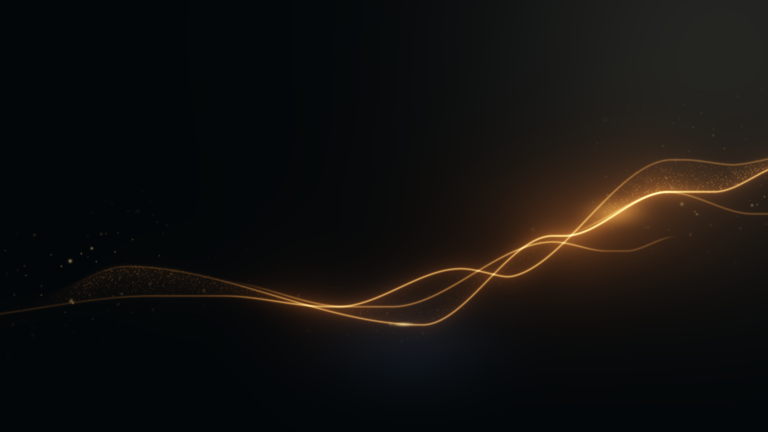
A WebGL 1 fragment shader for this background:

```glsl
precision highp float;
// Glowing amber strands weaving across a near-black backdrop, with dust and sparks.
// Each strand is a height over x built from eased rises and falls; light falls off
// with distance to it, and hashed grids scatter grains around the ribbon.
uniform vec2 u_resolution;

const vec3 NIGHT = vec3(0.012, 0.025, 0.033);
const vec3 HAZE = vec3(0.135, 0.125, 0.102);
const vec3 COOL = vec3(0.028, 0.050, 0.080);
const vec3 EMBER = vec3(0.66, 0.29, 0.085);
const vec3 AMBER = vec3(1.0, 0.54, 0.17);
const vec3 HOT = vec3(1.0, 0.82, 0.45);
const float ASPECT = 1.7778;
const float CORE_WIDTH = 0.0026;
const float HALO_WIDTH = 0.014;
const float GLOW_WIDTH = 0.060;

float ease(float a, float b, float x) { return smoothstep(a, b, x); }

// Soft elliptical spot, one at its centre
float spot(vec2 p, vec2 center, vec2 size) {
  vec2 q = (p - center) / size;
  return exp(-dot(q, q));
}

vec2 hash2(vec2 p) {
  vec3 q = fract(vec3(p.xyx) * vec3(0.1031, 0.1030, 0.0973));
  q += dot(q, q.yzx + 33.33);
  return fract((q.xx + q.yz) * q.zy);
}

// Heights of the four strands: crest, main, inner, tail
vec4 strandHeights(float x) {
  float crest = 0.259 + 0.056 * ease(-0.1, 0.2, x) - 0.025 * ease(0.29, 0.43, x)
    + 0.088 * ease(0.44, 0.60, x) - 0.020 * ease(0.60, 0.67, x)
    + 0.272 * ease(0.655, 0.875, x) - 0.012 * ease(0.89, 0.96, x)
    + 0.020 * ease(0.95, 1.03, x);
  float main_ = 0.300 + 0.083 * ease(0.03, 0.165, x) - 0.135 * ease(0.165, 0.55, x)
    + 0.206 * ease(0.55, 0.72, x) + 0.102 * ease(0.735, 0.87, x)
    + 0.065 * ease(0.93, 1.03, x);
  float inner = 0.350 - 0.060 * ease(0.28, 0.45, x) + 0.150 * ease(0.51, 0.72, x)
    - 0.021 * ease(0.72, 0.79, x) + 0.033 * ease(0.815, 0.88, x);
  float tail = 0.460 + 0.095 * ease(0.73, 0.87, x) - 0.050 * ease(0.87, 0.98, x);
  return vec4(crest, main_, inner, tail);
}

// Brightness of each strand along x
vec4 strandGains(float x) {
  float middle = ease(0.25, 0.42, x);
  float crest = 0.13 + 0.10 * ease(0.1, 0.25, x) + 0.50 * middle
    - 0.42 * ease(0.74, 0.84, x);
  float main_ = 0.17 * ease(0.06, 0.2, x) + 0.45 * middle
    + 0.70 * ease(0.63, 0.78, x) - 0.55 * ease(0.83, 0.96, x);
  float inner = ease(0.28, 0.42, x) * (0.45 + 0.2 * ease(0.6, 0.7, x)
    - 0.42 * ease(0.73, 0.80, x)) * (1.0 - ease(0.85, 0.888, x));
  float tail = 0.42 * ease(0.73, 0.79, x) - 0.16 * ease(0.86, 0.95, x);
  return vec4(crest, main_, inner, tail);
}

// One randomly placed, randomly bright grain per cell
float grains(vec2 p, float cell, float radius, float share) {
  vec2 id = floor(p / cell);
  vec2 place = 0.2 + 0.6 * hash2(id);
  vec2 luck = hash2(id + 71.7);
  float d = length(p - (id + place) * cell);
  return step(luck.x, share) * luck.y * exp(-d * d / (radius * radius));
}

void main() {
  vec2 uv = gl_FragCoord.xy / u_resolution;
  vec2 p = vec2(uv.x * ASPECT, uv.y);

  // Backdrop: dark base, hazy upper right, cool pool and warm bloom
  vec3 color = NIGHT;
  color += HAZE * spot(uv, vec2(0.94, 0.92), vec2(0.31, 0.46));
  color += COOL * spot(uv, vec2(0.535, 0.20), vec2(0.10, 0.11));
  color += 0.12 * EMBER * spot(uv, vec2(0.80, 0.49), vec2(0.23, 0.22));
  color += 0.18 * EMBER * spot(uv, vec2(0.78, 0.49), vec2(0.12, 0.11));

  // Strands: distance corrected by slope, then core, halo and wide glow
  vec4 heights = strandHeights(uv.x);
  vec4 slopes = (strandHeights(uv.x + 0.002) - heights) / (0.002 * ASPECT);
  vec4 dist = abs(uv.y - heights) / sqrt(1.0 + slopes * slopes);
  vec4 gains = strandGains(uv.x);
  vec4 core = dist / CORE_WIDTH;
  float coreLight = dot(gains, exp(-core * core));
  float haloLight = dot(gains * gains, exp(-dist / HALO_WIDTH));
  float glowLight = dot(gains * gains, exp(-dist / GLOW_WIDTH));
  color += AMBER * 0.95 * coreLight + HOT * 0.75 * coreLight * coreLight;
  color += EMBER * (0.48 * haloLight + 0.20 * glowLight);

  // Hot points where the light gathers
  color += AMBER * 0.55 * spot(uv, vec2(0.802, 0.508), vec2(0.030, 0.025));
  color += HOT * 0.9 * spot(uv, vec2(0.525, 0.249), vec2(0.010, 0.004));

  // Dusty sheet between the crest and main strands
  float low = min(heights.x, heights.y);
  float high = max(heights.x, heights.y);
  float sheet = ease(-0.012, 0.012, uv.y - low) * ease(-0.012, 0.012, high - uv.y);
  float ends = 0.20 + 0.40 * spot(uv, vec2(0.19, 0.35), vec2(0.12, 0.1))
    + 0.75 * ease(0.74, 0.82, uv.x);
  ends *= ease(0.03, 0.12, uv.x);
  float topFade = exp(-abs(uv.y - heights.y) / 0.045);
  mat2 tilt = mat2(0.83, 0.56, -0.56, 0.83);
  float dust = grains(tilt * p + 2.0, 0.0065, 0.0022, 0.6)
    + grains(p * tilt + 3.1, 0.009, 0.0025, 0.5);
  color += AMBER * sheet * ends * topFade * (0.38 * dust + 0.13);

  // Loose sparks in growing sizes around both ends
  float spray = spot(uv, vec2(0.11, 0.39), vec2(0.11, 0.11))
    + spot(uv, vec2(0.93, 0.58), vec2(0.13, 0.12))
    + 0.3 * exp(-abs(uv.y - heights.y) / 0.035);
  for (int i = 0; i < 3; i++) {
    float size = float(i);
    float sparks = grains(tilt * p + 5.3 * size, 0.023 + 0.019 * size,
      0.0021 + 0.0009 * size, 0.18);
    color += HOT * spray * sparks * (0.35 + 0.20 * size);
  }

  gl_FragColor = vec4(1.0 - exp(-color), 1.0);
}
```
